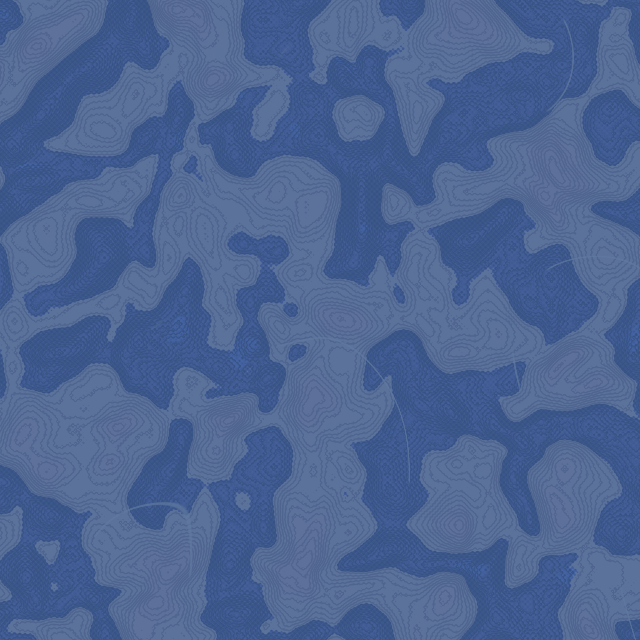
Write a Shadertoy shader that draws this texture.

```glsl
#define SEED vec2(17.0, 43.0)
#define SHORE_LEVEL 0.121
#define LAND_STEP 0.043
#define WATER_STEP 0.022
#define LINE_WIDTH 0.0012
#define WEAVE_FREQ 760.0
#define LAND vec3(0.357, 0.451, 0.609)
#define PLATEAU vec3(0.366, 0.440, 0.608)
#define LAND_LINE vec3(0.295, 0.380, 0.550)
#define WATER vec3(0.260, 0.362, 0.587)
#define WATER_LINE vec3(0.218, 0.325, 0.515)
#define POOL vec3(0.265, 0.385, 0.640)

// Unit gradient at a lattice corner
vec2 cornerGradient(vec2 cell) {
    uvec2 q = uvec2(ivec2(cell)) * uvec2(1597334673u, 3812015801u);
    uint n = (q.x ^ q.y) * 1597334673u;
    n = (n ^ (n >> 15)) * 2246822519u;
    n ^= n >> 13;
    float angle = float(n & 65535u) / 65536.0 * 6.28319;
    return vec2(cos(angle), sin(angle));
}

float gradientNoise(vec2 p) {
    vec2 i = floor(p), f = p - i;
    vec2 u = f * f * f * (f * (f * 6.0 - 15.0) + 10.0);
    vec2 e = vec2(1.0, 0.0);
    float a = dot(cornerGradient(i), f);
    float b = dot(cornerGradient(i + e.xy), f - e.xy);
    float c = dot(cornerGradient(i + e.yx), f - e.yx);
    float d = dot(cornerGradient(i + e.xx), f - e.xx);
    return mix(mix(a, b, u.x), mix(c, d, u.x), u.y);
}

// Fine grid ripple that scallops shores and contours
float weave(vec2 p) {
    return sin(p.x * WEAVE_FREQ) * sin(p.y * WEAVE_FREQ);
}

// Terrain: creased valleys form channels, finer octaves add islands and ponds
float terrain(vec2 p) {
    vec2 warp = vec2(gradientNoise(p * 6.0 + 71.3), gradientNoise(p * 6.0 + 29.7));
    vec2 q = p + 0.05 * warp;
    float valley = gradientNoise(q * 5.0 + SEED);
    float h = 0.8 * sqrt(valley * valley + 0.002);
    h += 0.42 * gradientNoise(q * 10.0 + SEED.yx);
    h += 0.24 * gradientNoise(q * 19.0 + SEED * 2.0);
    h += 0.025 * gradientNoise(q * 45.0 + SEED);
    h += 0.005 * weave(p);
    return h - SHORE_LEVEL;
}

// Coverage of evenly stepped height lines with a constant drawn width
float contour(float height, float slope, float interval, float soft) {
    float offset = abs(fract(height / interval) - 0.5) * interval;
    float dist = offset / max(slope, 0.5);
    return 1.0 - smoothstep(LINE_WIDTH - soft, LINE_WIDTH + soft, dist);
}

void mainImage(out vec4 fragColor, in vec2 fragCoord) {
    vec2 uv = fragCoord / iResolution.y;
    float soft = max(0.6 / iResolution.y, 0.0008);

    // Height and slope
    float eps = 0.001;
    float h = terrain(uv);
    vec2 grad = vec2(terrain(uv + vec2(eps, 0.0)), terrain(uv + vec2(0.0, eps))) - h;
    float slope = length(grad) / eps;

    // Land with faint plateaus and contours
    vec3 land = mix(LAND, PLATEAU, smoothstep(0.15, 0.38, h));
    land = mix(land, LAND_LINE, 0.75 * contour(h, slope, LAND_STEP, soft));

    // Water with denser contours, a woven tint and a few bright pools
    float pool = smoothstep(0.44, 0.46, gradientNoise(uv * 11.0 + 31.4));
    vec3 water = mix(WATER, POOL, 0.7 * pool);
    water = mix(water, WATER_LINE, 0.85 * contour(h, slope, WATER_STEP, soft));
    water += 0.014 * weave(uv);

    // Shoreline
    float shoreDist = h / max(slope, 0.5);
    vec3 color = mix(water, land, smoothstep(-soft, soft, shoreDist));

    // Rare pale trails
    float trailDist = abs(gradientNoise(uv * 3.0 + 57.6)) / 2.6;
    float trail = 1.0 - smoothstep(0.0016 - soft, 0.0016 + soft, trailDist);
    trail *= smoothstep(0.18, 0.22, gradientNoise(uv * 4.0 + 11.8));
    color = mix(color, vec3(0.375, 0.475, 0.625), 0.7 * trail);

    fragColor = vec4(color, 1.0);
}
```
